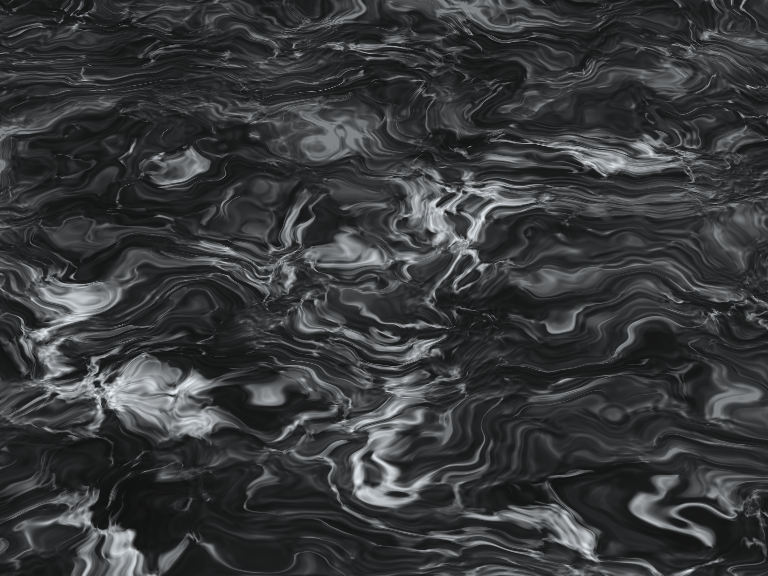
Write a Shadertoy shader that draws this texture.

```glsl
const vec3 TINT = vec3(0.975, 1.0, 1.02);      // cool grey
const float DEEP = 0.06;                       // darkest water
const float SHEEN = 0.09;                      // reflected sky on water
const float SHEEN_CONTRAST = 0.9;
const vec2 SWELL_SCALE = vec2(2.2, 3.0);
const float SLOPE_STEP = 0.012;
const float SLOPE_GAIN = 0.33;
const vec2 FOAM_SCALE = vec2(6.5, 7.0);
const float FOAM_EDGE = 0.14;                  // softness of foam borders
const float FOAM_SPARSE = 0.83;                // threshold on open water
const float FOAM_DENSE = 0.63;                 // threshold inside patches
const float FOAM_GREY = 0.50;
const float FOAM_WHITE = 0.82;

// Foam patches: centre, radii
const int PATCHES = 9;
const vec4 PATCH[PATCHES] = vec4[PATCHES](
    vec4(0.70, 0.43, 0.08, 0.15), vec4(0.69, 0.21, 0.13, 0.08),
    vec4(0.08, 0.42, 0.06, 0.11), vec4(0.32, 0.28, 0.22, 0.05),
    vec4(0.24, 0.06, 0.15, 0.06), vec4(1.08, 0.09, 0.25, 0.07),
    vec4(0.84, 0.62, 0.12, 0.07), vec4(1.03, 0.75, 0.18, 0.04),
    vec4(0.50, 0.51, 0.14, 0.09));

vec2 hash2(vec2 p) {
    p = vec2(dot(p, vec2(127.1, 311.7)), dot(p, vec2(269.5, 183.3)));
    return 2.0 * fract(sin(p) * 43758.5453) - 1.0;
}

// Gradient noise
float noise(vec2 p) {
    vec2 i = floor(p), f = fract(p);
    vec2 u = f * f * f * (f * (f * 6.0 - 15.0) + 10.0);
    vec2 e = vec2(0.0, 1.0);
    float low = mix(dot(hash2(i), f), dot(hash2(i + e.yx), f - e.yx), u.x);
    float high = mix(dot(hash2(i + e), f - e), dot(hash2(i + 1.0), f - 1.0), u.x);
    return 1.6 * mix(low, high, u.y);
}

const mat2 OCTAVE = mat2(2.0, 0.25, -0.25, 2.0);

float fbm(vec2 p) {
    float sum = 0.0, amp = 0.5;
    for (int i = 0; i < 4; i++) {
        sum += amp * noise(p);
        p = OCTAVE * p + 17.3;
        amp *= 0.5;
    }
    return sum;
}

// Sharp crests where the noise crosses zero
float ridges(vec2 p, int octaves) {
    float sum = 0.0, amp = 0.5;
    for (int i = 0; i < octaves; i++) {
        sum += amp * (1.0 - abs(noise(p)));
        p = OCTAVE * p + 31.7;
        amp *= 0.5;
    }
    return sum;
}

float patchMask(vec2 uv) {
    float open = 1.0;
    for (int i = 0; i < PATCHES; i++) {
        vec2 d = (uv - PATCH[i].xy) / PATCH[i].zw;
        open *= 1.0 - 0.9 * exp(-dot(d, d));
    }
    return 1.0 - open;
}

void mainImage(out vec4 fragColor, in vec2 fragCoord) {
    vec2 uv = fragCoord / iResolution.y;

    // Sea plane: features shrink and flatten with distance
    vec2 sea = vec2((uv.x - 0.667) * (1.0 + 0.8 * uv.y),
                    1.7 * uv.y * (1.0 + 0.45 * uv.y));
    vec2 warp = vec2(fbm(sea * 1.7 + 3.1), fbm(sea * 1.7 + 9.4));
    vec2 flow = sea + 0.5 * warp;

    // Water: backs of the waves catch the sky, faces stay dark
    vec2 swell = flow * SWELL_SCALE;
    vec2 ahead = (flow + vec2(0.0, SLOPE_STEP)) * SWELL_SCALE;
    float slope = (ridges(swell, 5) - ridges(ahead, 5)) / SLOPE_STEP;
    float calm = 5.0 * fbm(sea * vec2(1.4, 1.9) + 5.2);

    // Foam: torn web, dense in patches and sparse elsewhere
    float cover = patchMask(uv + 0.12 * warp) * mix(1.0, 0.7, uv.y);
    cover = clamp(cover + 1.2 * fbm(sea * 2.6 + 21.0) + 0.05, 0.0, 1.0);
    vec2 curl = vec2(fbm(flow * 5.0 + 1.7), fbm(flow * 5.0 + 8.3));
    float web = ridges((flow + 0.14 * curl) * FOAM_SCALE + 40.0, 4);
    float depth = web - mix(FOAM_SPARSE, FOAM_DENSE, cover);
    float foam = smoothstep(0.0, FOAM_EDGE, depth);

    // Shading
    float light = 0.75 * SLOPE_GAIN * slope + 0.55 * calm + 0.3 * cover;
    float water = DEEP + SHEEN * exp(SHEEN_CONTRAST * clamp(light, -2.5, 1.8));
    float grain = noise(flow * vec2(55.0, 60.0));
    float froth = mix(FOAM_GREY, FOAM_WHITE, smoothstep(0.08, 0.26, depth));
    froth += 0.2 * grain;
    fragColor = vec4(TINT * mix(water, froth, foam), 1.0);
}
```
